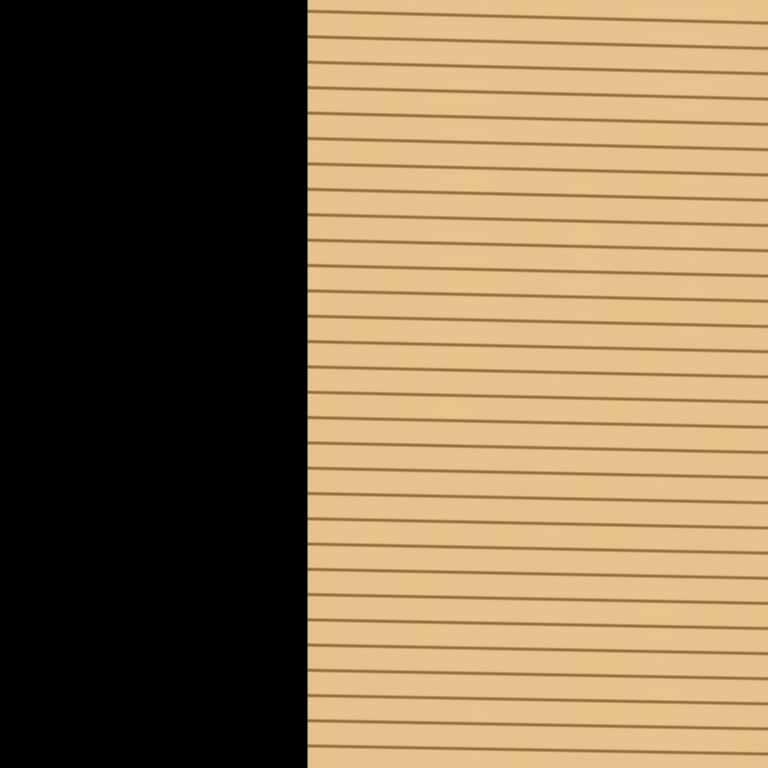
Give the GLSL for this texture, as a WebGL 1 fragment shader.

```glsl
precision mediump float;
// Pale wooden slats with thin, slightly tilted grooves, beside a black panel.

uniform vec2 u_resolution;

const vec3 WOOD = vec3(0.908, 0.763, 0.549);
const vec3 GROOVE = vec3(0.575, 0.435, 0.235);
const float PANEL_EDGE = 0.4004;      // right side of the black panel
const float FIRST_GROOVE = 0.0147;    // depth below the top, at the panel edge
const float SLAT_HEIGHT = 0.03316;
const float SLAT_SHRINK = 0.000185;   // slats narrow gently downward
const float TILT_TOP = 0.026;
const float TILT_CHANGE = 0.0085;     // grooves level out toward the bottom
const float GROOVE_CORE = 0.0003;
const float GROOVE_RADIUS = 0.0036;
const float GRAIN_STRENGTH = 0.008;
const float BAND_STRENGTH = 0.008;

float hash(vec2 p) {
  return fract(sin(dot(p, vec2(12.9898, 78.233))) * 43758.5453);
}

float noise(vec2 p) {
  vec2 cell = floor(p);
  vec2 f = fract(p);
  f = f * f * (3.0 - 2.0 * f);
  float low = mix(hash(cell), hash(cell + vec2(1.0, 0.0)), f.x);
  float high = mix(hash(cell + vec2(0.0, 1.0)), hash(cell + 1.0), f.x);
  return mix(low, high, f.y);
}

// Slat index as a continuous value; whole numbers fall on grooves.
float slatCoordinate(float across, float depth) {
  float level = depth - across * (TILT_TOP - TILT_CHANGE * depth);
  float slat = (level - FIRST_GROOVE) / SLAT_HEIGHT;
  return slat + SLAT_SHRINK * slat * slat;
}

void main() {
  vec2 uv = gl_FragCoord.xy / u_resolution;
  float pixel = 1.0 / u_resolution.x;
  float across = uv.x - PANEL_EDGE;
  float slat = slatCoordinate(across, 1.0 - uv.y);

  // Faint fibres along the slats and broad upright bands
  float fibre = noise(vec2(across * 6.0, slat * 9.0)) - 0.5;
  float band = noise(vec2(across * 22.0, uv.y * 3.0)) - 0.5;
  vec3 color = WOOD + GRAIN_STRENGTH * fibre + BAND_STRENGTH * band;

  // Soft dark grooves
  float grooveDistance = abs(fract(slat + 0.5) - 0.5) * SLAT_HEIGHT;
  float groove = 1.0 - smoothstep(GROOVE_CORE, GROOVE_RADIUS, grooveDistance);
  color = mix(color, GROOVE, groove);

  // Black panel
  color *= smoothstep(-0.5 * pixel, 0.5 * pixel, across);
  gl_FragColor = vec4(color, 1.0);
}
```
